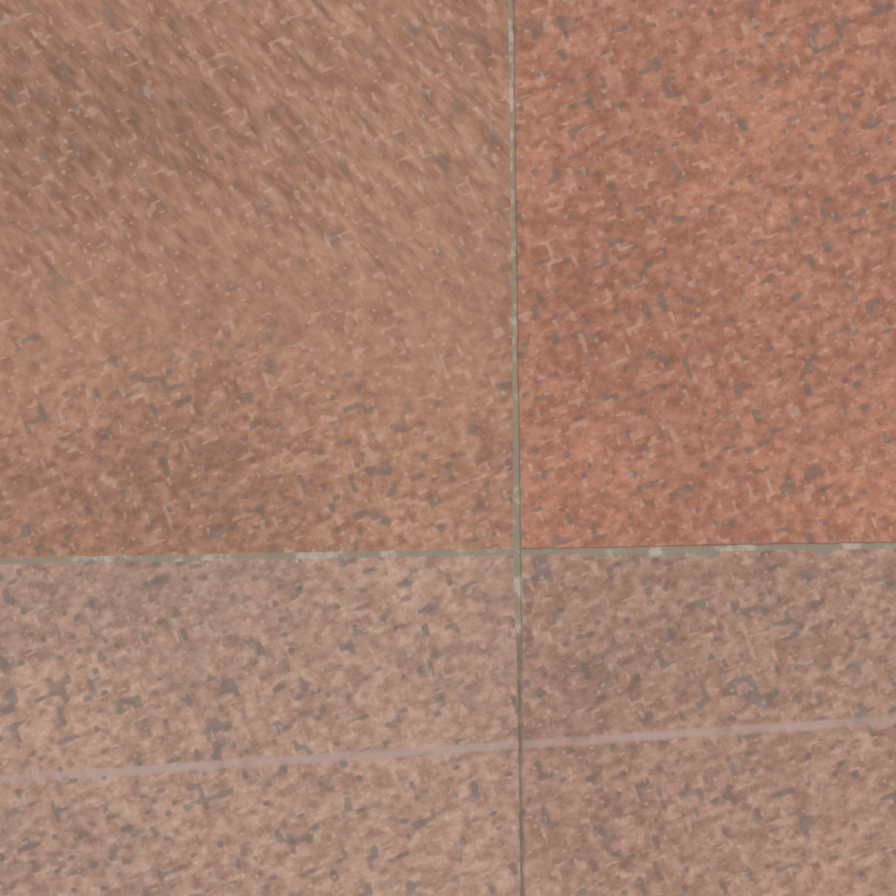
Reproduce this texture procedurally as a WebGL 1 fragment shader.

```glsl
precision highp float;
// Four polished red granite slabs meeting at a slightly skewed grey joint cross.
// Layered value noise makes the grain, flecks and stains; distances to sloping
// lines make the worn mortar joints and a pale band over the lower slabs.
uniform vec2 u_resolution;

#define GRAIN_SCALE 125.0
#define GRAIN_CONTRAST 0.42
#define FLECK_AMOUNT 0.50
#define STAIN_DEPTH 0.10
#define JOINT_HALF_WIDTH 0.0036
#define BAND_HALF_WIDTH 0.0048
#define STREAK_ANGLE -0.85

const vec3 SLAB_UPPER_LEFT = vec3(0.65, 0.49, 0.41);
const vec3 SLAB_UPPER_RIGHT = vec3(0.67, 0.475, 0.395);
const vec3 SLAB_LOWER_LEFT = vec3(0.66, 0.535, 0.475);
const vec3 SLAB_LOWER_RIGHT = vec3(0.65, 0.515, 0.455);
const vec3 FLECK_GREY = vec3(0.43, 0.40, 0.39);
const vec3 CRYSTAL_PALE = vec3(0.80, 0.68, 0.61);
const vec3 MORTAR = vec3(0.57, 0.53, 0.47);
const vec3 MORTAR_PALE = vec3(0.71, 0.67, 0.62);
const vec3 CREVICE = vec3(0.40, 0.34, 0.30);
const vec3 BAND_COLOUR = vec3(0.70, 0.60, 0.57);

float hash(vec2 p) {
  vec3 q = fract(vec3(p.xyx) * 0.1031);
  q += dot(q, q.yzx + 33.33);
  return fract((q.x + q.y) * q.z);
}

float noise(vec2 p) {
  vec2 cell = floor(p), f = fract(p);
  f = f * f * (3.0 - 2.0 * f);
  float low = mix(hash(cell), hash(cell + vec2(1.0, 0.0)), f.x);
  float high = mix(hash(cell + vec2(0.0, 1.0)), hash(cell + vec2(1.0)), f.x);
  return mix(low, high, f.y);
}

float fbm(vec2 p) {
  float sum = 0.0, weight = 0.5;
  for (int i = 0; i < 4; i++) {
    sum += weight * noise(p);
    p = mat2(0.8, 0.6, -0.6, 0.8) * p * 2.03 + 17.3;
    weight *= 0.5;
  }
  return sum / 0.9375;
}

// Coverage of a line of given half width with an edge of given softness.
float stroke(float dist, float halfWidth, float soft) {
  return 1.0 - smoothstep(halfWidth - soft, halfWidth + soft, abs(dist));
}

// Grain coordinates turned by an angle and stretched along their first axis.
vec2 grainSpace(vec2 p, float angle, float stretch) {
  float c = cos(angle), s = sin(angle);
  return mat2(c, -s, s, c) * p * vec2(1.0 / stretch, 1.0) + 7.0;
}

vec3 granite(vec3 base, vec2 uv, float streak) {
  vec2 even = grainSpace(uv, 0.35, 1.2) * GRAIN_SCALE;
  vec2 drawn = grainSpace(uv, STREAK_ANGLE, 2.4) * GRAIN_SCALE * 1.15;
  float grain = mix(fbm(even), fbm(drawn), streak) - 0.5;
  float fleck = mix(noise(even * 0.9 + 51.0), noise(drawn * 0.9 + 51.0), streak);
  float crystal = noise(even * 1.3 + 93.0);
  vec3 stone = base * (1.0 + GRAIN_CONTRAST * grain * vec3(0.85, 1.0, 1.05));
  float fleckCover = FLECK_AMOUNT * (1.0 - 0.45 * streak);
  stone = mix(stone, FLECK_GREY, fleckCover * smoothstep(0.68, 0.92, fleck));
  return mix(stone, CRYSTAL_PALE, 0.4 * smoothstep(0.72, 0.95, crystal));
}

void main() {
  vec2 uv = gl_FragCoord.xy / u_resolution;
  float px = 1.0 / min(u_resolution.x, u_resolution.y);
  float soft = max(0.0012, 0.8 * px);

  // Signed distances to the sloping lines, with slightly ragged edges.
  float ragged = (fbm(uv * 70.0) - 0.5) * 0.004;
  float across = uv.x - (0.5825 - 0.0125 * uv.y) + 0.4 * ragged;
  float along = uv.y - (0.374 + 0.0175 * uv.x) + 0.6 * ragged;
  float band = uv.y - (0.130 + 0.067 * uv.x) + 0.6 * ragged;

  // Slab tone, broad stains and the darker smudge at the upper left.
  float right = smoothstep(-soft, soft, across);
  float upper = smoothstep(-soft, soft, along);
  vec3 base = mix(mix(SLAB_LOWER_LEFT, SLAB_LOWER_RIGHT, right),
                  mix(SLAB_UPPER_LEFT, SLAB_UPPER_RIGHT, right), upper);
  float stain = fbm(uv * 4.5 + 3.0) - 0.5;
  vec2 smudge = (uv - vec2(0.13, 0.87)) * vec2(6.0, 6.5);
  base *= 1.0 + 2.0 * STAIN_DEPTH * stain - STAIN_DEPTH * exp(-dot(smudge, smudge));
  float streak = (1.0 - right) * smoothstep(0.5, 0.85, uv.y + 0.2 * stain);
  vec3 colour = granite(base, uv, streak);

  // Pale band over the lower slabs.
  float bandWear = 0.45 + 0.5 * noise(vec2(uv.x * 22.0, 4.0));
  colour = mix(colour, BAND_COLOUR, bandWear * stroke(band, BAND_HALF_WIDTH, 0.0025));

  // Mortar: wider near the crossing, a thin dark crack toward the bottom.
  float wear = fbm(uv * 60.0 + 29.0);
  vec3 mortar = mix(MORTAR, MORTAR_PALE, smoothstep(0.5, 0.75, wear));
  float crossing = exp(-pow((uv.y - 0.39) * 9.0, 2.0));
  float lower = 1.0 - smoothstep(0.26, 0.31, uv.y);
  float upright = stroke(across, JOINT_HALF_WIDTH * (0.75 + 0.6 * crossing - 0.25 * lower), soft);
  colour = mix(colour, mix(mortar, CREVICE, 0.65 * lower), 0.85 * upright);
  float chips = 0.006 * right * smoothstep(0.52, 0.75, noise(vec2(uv.x * 38.0, 9.0)));
  float level = stroke(along + 0.5 * chips, JOINT_HALF_WIDTH + 0.5 * chips, soft);
  colour = mix(colour, mortar, 0.85 * level);

  // Dark crevices along one edge of each joint.
  float crevice = stroke(across - 0.0032, 0.0009, soft) * (1.0 - 0.5 * lower);
  crevice = max(crevice, stroke(along - 0.0036, 0.0009, soft) * right);
  colour = mix(colour, CREVICE, 0.45 * crevice);
  gl_FragColor = vec4(colour, 1.0);
}
```
